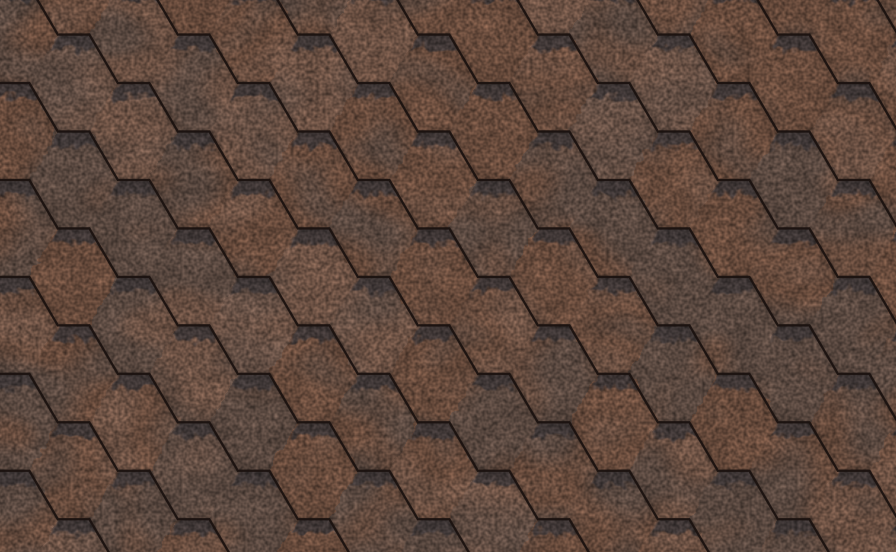
Write a Shadertoy shader that draws this pattern.

```glsl
const vec2 CELL = vec2(0.1087, 0.0878);    // column step and half tile height
const vec2 ORIGIN = vec2(0.0246, 0.1504);  // middle of the first top edge
const float HALF_WIDTH = 0.737;            // widest half width, in columns
const float SLOPE = 0.474;                 // sideways run of a slanted side

const vec3 WARM_BROWN = vec3(0.405, 0.292, 0.233);
const vec3 GREY_BROWN = vec3(0.350, 0.283, 0.250);
const vec3 PALE_BROWN = vec3(0.435, 0.336, 0.286);
const vec3 CAP_SLATE = vec3(0.240, 0.212, 0.212);
const vec3 SEAM_DARK = vec3(0.105, 0.070, 0.060);

float hash(vec2 p) {
    vec3 q = fract(p.xyx * vec3(0.1031, 0.1030, 0.0973));
    q += dot(q, q.yzx + 33.33);
    return fract((q.x + q.y) * q.z);
}

vec2 gradient(vec2 corner) {
    float angle = 6.2832 * hash(corner);
    return vec2(cos(angle), sin(angle));
}

float gradientNoise(vec2 p) {
    vec2 i = floor(p), f = p - i;
    vec2 u = f * f * f * (f * (f * 6.0 - 15.0) + 10.0);
    vec2 right = vec2(1, 0), up = vec2(0, 1);
    float low = mix(dot(gradient(i), f),
                    dot(gradient(i + right), f - right), u.x);
    float high = mix(dot(gradient(i + up), f - up),
                     dot(gradient(i + 1.0), f - 1.0), u.x);
    return mix(low, high, u.y);
}

float hexMetric(vec2 d) {
    d = abs(d);
    return max(d.y, (d.x + SLOPE * d.y) / HALF_WIDTH);
}

// Nearest centre in a grid whose odd columns drop by half a tile
vec2 hexCentre(vec2 q) {
    vec2 best = vec2(0);
    float bestMetric = 1e5;
    for (int k = 0; k < 2; k++) {
        float column = floor(q.x) + float(k);
        float offset = 1.0 + mod(column, 2.0);
        vec2 centre = vec2(column, 2.0 * round((q.y - offset) * 0.5) + offset);
        float metric = hexMetric(q - centre);
        if (metric < bestMetric) {
            bestMetric = metric;
            best = centre;
        }
    }
    return best;
}

// Mottled tint: one blend per tile plus broad patches
vec3 tileColor(vec2 q, vec2 centre) {
    float patches = gradientNoise(q * 0.9 + 17.0);
    float grey = hash(centre + 51.0) + 0.9 * patches;
    float pale = hash(centre + 93.0) - 0.7 * patches;
    vec3 color = mix(WARM_BROWN, GREY_BROWN, smoothstep(0.3, 0.9, grey));
    color = mix(color, PALE_BROWN, 0.6 * smoothstep(0.55, 1.0, pale));
    return color * (1.0 + 0.16 * gradientNoise(q * 2.1 + 40.0));
}

// Ragged dark band along the top of a tile
float capMask(vec2 d, float ragged) {
    float depth = d.y + 1.0;
    float side = HALF_WIDTH - abs(d.x + SLOPE * d.y);
    float band = 1.0 - smoothstep(0.24, 0.36, depth + ragged);
    return band * smoothstep(-0.01, 0.06, side + 0.3 * ragged);
}

// Distance to the level edges and to the sides falling to the right
float seamDistance(vec2 d) {
    float level = (1.0 - abs(d.y)) * CELL.y;
    float run = SLOPE * CELL.x / CELL.y;
    float slant = (HALF_WIDTH - abs(d.x - SLOPE * d.y)) * CELL.x;
    return min(level, slant * inversesqrt(1.0 + run * run));
}

float granules(vec2 p) {
    return 0.65 * gradientNoise(p * 173.0) + 0.5 * gradientNoise(p * 97.0 + 31.0);
}

void mainImage(out vec4 fragColor, in vec2 fragCoord) {
    float pixel = 1.0 / iResolution.y;
    vec2 p = vec2(fragCoord.x, iResolution.y - fragCoord.y) * pixel;
    vec2 q = (p - ORIGIN) / CELL;
    vec2 d = q - hexCentre(q);

    // Stone surface with frayed tint borders
    float ragged = 0.16 * gradientNoise(p * 75.0) + 0.12 * gradientNoise(p * 31.0);
    vec3 color = tileColor(q, hexCentre(q + vec2(0.6 * ragged, 0.0)));
    color = mix(color, CAP_SLATE, 0.93 * capMask(d, ragged));
    color *= 1.0 + 0.62 * granules(p);

    // Overlap shadow and cut seams
    float seam = seamDistance(d);
    color *= 1.0 - 0.22 * exp(-seam / 0.004);
    float line = 1.0 - smoothstep(0.0021 - 0.7 * pixel, 0.0021 + 0.7 * pixel, seam);
    color = mix(color, SEAM_DARK, 0.95 * line);

    fragColor = vec4(color, 1.0);
}
```
